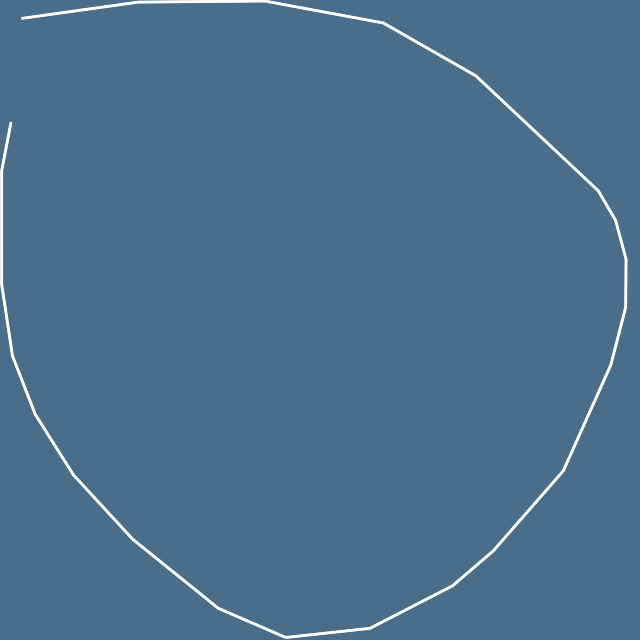
Give the GLSL for this background, as a three.js fragment shader.

```glsl
// A thin white faceted loop, open at the upper left, on flat slate blue.
#define SLATE_BLUE vec3(0.290, 0.427, 0.537)
#define LINE_WHITE vec3(1.0)
#define HALF_WIDTH 0.0023
#define EDGE_SOFTNESS 0.0009
#define MAX_CHORDS 4

varying vec2 vUv;

// Distance to a straight segment
float segmentDistance(vec2 p, vec2 a, vec2 b) {
  vec2 ap = p - a;
  vec2 ab = b - a;
  return length(ap - ab * clamp(dot(ap, ab) / dot(ab, ab), 0.0, 1.0));
}

vec2 cubicBezier(vec2 a, vec2 b, vec2 c, vec2 d, float t) {
  float s = 1.0 - t;
  return s * s * s * a + 3.0 * s * s * t * b + 3.0 * s * t * t * c + t * t * t * d;
}

// Distance to a cubic curve flattened into equal parameter steps
float facetedCurve(vec2 p, vec2 a, vec2 b, vec2 c, vec2 d, float chords) {
  float nearest = 10.0;
  vec2 start = a;
  for (int i = 1; i <= MAX_CHORDS; i++) {
    if (float(i) > chords) break;
    vec2 end = cubicBezier(a, b, c, d, float(i) / chords);
    nearest = min(nearest, segmentDistance(p, start, end));
    start = end;
  }
  return nearest;
}

// Open loop, running clockwise from its upper left end
float loopDistance(vec2 p) {
  vec2 topStart = vec2(0.0352, 0.9714);
  vec2 shoulder = vec2(0.7435, 0.8815);
  vec2 rightTop = vec2(0.9349, 0.7018);
  vec2 rightLow = vec2(0.9544, 0.4297);
  vec2 baseRight = vec2(0.7070, 0.0846);
  vec2 baseLeft = vec2(0.3411, 0.0495);
  vec2 leftLow = vec2(0.0195, 0.4440);
  vec2 leftEnd = vec2(0.0169, 0.8073);

  // Top arc, straight shoulder and right bend
  float d = facetedCurve(p, topStart, vec2(0.2526, 1.0154), vec2(0.5906, 1.0294), shoulder, 4.0);
  d = min(d, segmentDistance(p, shoulder, rightTop));
  d = min(d, facetedCurve(p, rightTop, vec2(0.9757, 0.6490), vec2(1.0031, 0.5605), rightLow, 4.0));

  // Lower right side and base
  d = min(d, facetedCurve(p, rightLow, vec2(0.9247, 0.2542), vec2(0.7211, 0.0941), baseRight, 3.0));
  d = min(d, facetedCurve(p, baseRight, vec2(0.5889, -0.0052), vec2(0.4241, -0.0286), baseLeft, 3.0));

  // Lower left side and left end
  d = min(d, facetedCurve(p, baseLeft, vec2(0.1315, 0.1993), vec2(0.0543, 0.3240), leftLow, 4.0));
  d = min(d, facetedCurve(p, leftLow, vec2(-0.0068, 0.4674), vec2(-0.0036, 0.8405), leftEnd, 3.0));
  return d;
}

void main() {
  float edge = loopDistance(vUv) - HALF_WIDTH;
  float line = 1.0 - smoothstep(-EDGE_SOFTNESS, EDGE_SOFTNESS, edge);
  gl_FragColor = vec4(mix(SLATE_BLUE, LINE_WHITE, line), 1.0);
}
```
